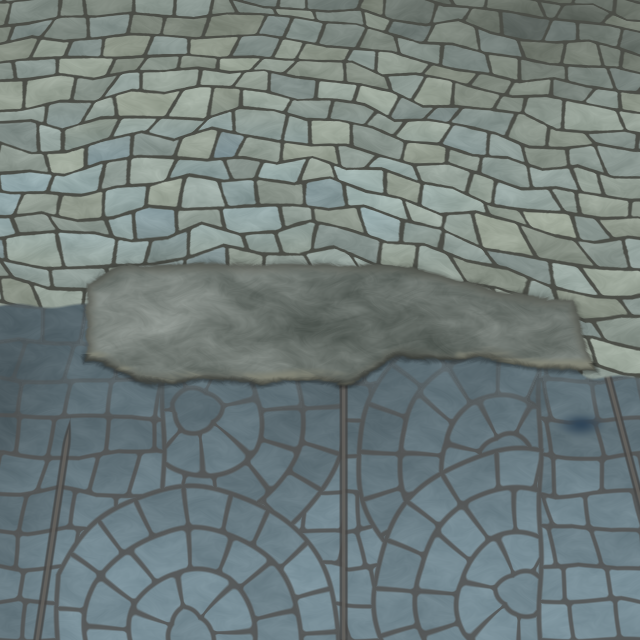
This texture is drawn by a Shadertoy shader. Its source:

```glsl
#define RING 0.068
#define FAN_REACH 0.229
#define JOINT 0.025
#define ROW_WOBBLE 0.62
#define JOINT_JITTER 0.6
#define SEAM_WIDTH 0.004
#define MORTAR_PALE vec3(0.29, 0.30, 0.275)
#define MORTAR_BROWN vec3(0.315, 0.315, 0.31)
#define PALE_STONE vec3(0.555, 0.60, 0.565)
#define BLUE_STONE vec3(0.44, 0.52, 0.555)
#define CEMENT vec3(0.435, 0.465, 0.445)

float hash(float x, float y) {
    return fract(sin(x * 127.1 + y * 311.7) * 4375.85);
}

// Layered, self-warped sines in about -1..1
float mottle(vec2 p) {
    float sum = 0.0, amp = 0.5;
    for (int i = 0; i < 5; i++) {
        p += 0.5 * sin(p.yx * 1.3 + float(i) * 1.9);
        sum += amp * sin(p.x + 0.6) * cos(p.y * 1.1 - 0.4);
        p = mat2(1.6, 0.7, -0.7, 1.6) * p;
        amp *= 0.7;
    }
    return sum;
}

// Soft spot, 1 at its centre
float spot(vec2 p, vec2 centre, float radius) {
    return smoothstep(radius, 0.0, length((p - centre) * vec2(0.8, 1.5)));
}

// Straight segments with random heights at their ends
float rowLine(float row, float x, float wild) {
    float t = x * 1.2 + 5.0 * hash(row, 3.7);
    float i = floor(t);
    float rise = mix(hash(i, row + 31.0), hash(i + 1.0, row + 31.0), t - i) - 0.5;
    return row + ROW_WOBBLE * wild * rise * min(abs(row), 1.0);
}

float jointLine(float i, float row, float h, float wild) {
    float slant = (hash(row + 9.0, i) - 0.5) * (h - 0.5);
    return i + JOINT_JITTER * wild * (hash(i, row) - 0.5 + slant);
}

// Irregular rows of stones: x = distance to joint, y = stone id, z = height in stone
vec3 setts(vec2 p, float cols, float colsPerRow, float aspect, float wild) {
    float row = floor(p.y);
    row += step(rowLine(row + 1.0, p.x, wild), p.y) - step(p.y, rowLine(row, p.x, wild));
    float low = rowLine(row, p.x, wild), high = rowLine(row + 1.0, p.x, wild);
    float h = (p.y - low) / (high - low);
    float u = p.x * (cols + colsPerRow * (max(row, 0.0) + 0.5)) + hash(row, 1.3);
    float i = floor(u);
    i += step(jointLine(i + 1.0, row, h, wild), u) - step(u, jointLine(i, row, h, wild));
    float a = jointLine(i, row, h, wild), b = jointLine(i + 1.0, row, h, wild);
    vec2 gap = vec2(aspect * min(u - a, b - u), min(p.y - low, high - p.y));
    float d = 0.15 - length(max(0.15 - gap, 0.0));
    return vec3(d, hash(i + 17.0, row * 1.7), h);
}

vec3 fan(vec2 q, float side) {
    return setts(vec2(atan(q.y, q.x * side), length(q) / RING + 0.5), -0.4, 1.0, 1.0, 0.4);
}

// Two stacked fans per slab, square setts elsewhere
vec3 paving(vec2 p, float leftSeam) {
    bool onRight = p.x > 0.537;
    float side = onRight ? -1.0 : 1.0;
    vec2 upper = p - (onRight ? vec2(0.788, 0.284) : vec2(0.31, 0.355));
    vec2 lower = p - (onRight ? vec2(0.814, 0.069) : vec2(0.30, 0.01));
    float inLower = min(FAN_REACH - length(lower), side * lower.x + (onRight ? 0.03 : 0.21));
    float inUpper = min(FAN_REACH - length(upper), side * upper.x + 0.055);
    inLower = min(inLower, p.x - leftSeam);
    vec3 cell;
    if (inLower > 0.0) cell = fan(onRight ? lower : vec2(lower.y, -lower.x), side);
    else if (inUpper > 0.0) cell = fan(upper, side);
    else cell = setts(vec2(p.x - 0.14 * side * p.y, p.y) / vec2(0.072, 0.058), 1.0, 0.0, 1.2, 0.45);
    float border = abs(inLower);
    if (inLower < 0.0) border = min(border, abs(inUpper));
    cell.x = min(cell.x, border / RING);
    return cell;
}

vec3 paleStones(vec2 p, float grain) {
    float y = p.y - 0.01 * sin(p.x * 9.0 + p.y * 6.0) + 0.1 * smoothstep(0.45, 1.1, p.x);
    vec2 q = vec2((p.x - 0.5) * (11.5 + 5.0 * p.y) + 0.4 * sin(p.y * 11.0), y * (14.0 + 10.0 * y));
    vec3 cell = setts(q, 1.0, 0.0, 1.4, 1.0);
    vec3 col = PALE_STONE * (0.9 + 0.2 * cell.y) + 0.05 * grain + 0.05 * (cell.z - 0.45);
    float blueBand = smoothstep(0.17, 0.0, abs(p.y - 0.7)) * smoothstep(0.95, 0.4, p.x);
    col += blueBand * (0.02 + vec3(-0.02, 0.015, 0.06) * step(0.5, fract(cell.y * 7.3)));
    col += vec3(0.03, 0.01, -0.03) * (fract(cell.y * 13.7) - 0.5);
    col *= 1.0 - 0.22 * spot(p, vec2(0.86, 0.96), 0.3) - 0.1 * smoothstep(0.85, 1.0, p.y);
    return mix(MORTAR_PALE, col, smoothstep(JOINT, JOINT + 0.075, cell.x + 0.025 * grain));
}

vec3 blueSlabs(vec2 p, float grain) {
    float leftSeam = 0.058 + 0.15 * p.y;
    vec3 cell = paving(p + 0.002 * sin(p.yx * 37.0), leftSeam);
    float light = mix(1.03, 0.8, smoothstep(0.08, 0.43, p.y));
    light *= 1.0 - 0.13 * smoothstep(0.14, 0.0, p.x);
    vec3 col = BLUE_STONE * light * (0.93 + 0.14 * cell.y) + 0.03 * grain;
    float joint = 1.0 - smoothstep(JOINT, JOINT + 0.06, cell.x);
    col = mix(col, MORTAR_BROWN, joint * mix(0.85, 0.35, smoothstep(0.32, 0.43, p.y)));
    // Long seams between slabs
    float seam = min(abs(p.x - 0.537), abs(p.x - 1.058 + 0.263 * p.y));
    seam = min(seam, abs(p.x - leftSeam) + 0.02 * smoothstep(0.3, 0.42, p.y)) / SEAM_WIDTH;
    col = mix(col, MORTAR_BROWN * 0.85, 0.85 * smoothstep(2.0, 1.1, seam));
    col = mix(col, vec3(0.42, 0.41, 0.39), 0.7 * smoothstep(1.0, 0.3, seam));
    // Dark blue stain
    return mix(col, vec3(0.19, 0.27, 0.34), spot(p, vec2(0.908, 0.337), 0.035 + 0.006 * grain));
}

// Negative inside the cement patch; y = height above its lower lip
vec2 patchShape(vec2 p) {
    float top = 0.587 - 0.055 * smoothstep(0.58, 0.88, p.x) - 0.03 * smoothstep(0.2, 0.13, p.x);
    float low = 0.404 + 0.036 * smoothstep(0.54, 0.63, p.x) - 0.02 * smoothstep(0.72, 0.92, p.x);
    low += 0.035 * smoothstep(0.23, 0.13, p.x) + 0.003 * sin(p.x * 43.0);
    float sides = max(0.135 - p.x, p.x - 0.905 + 0.3 * (p.y - 0.5));
    return vec2(max(max(p.y - top, low - p.y), sides), p.y - low);
}

void mainImage(out vec4 fragColor, in vec2 fragCoord) {
    vec2 p = fragCoord / iResolution.xy;
    float grain = mottle(p * vec2(42.0, 75.0));
    float broad = mottle(p * vec2(14.0, 38.0) + 4.0);

    // Pale stones above, blue slabs below
    float kerb = mix(0.522, 0.41, smoothstep(0.8, 0.93, p.x)) + 0.003 * sin(p.x * 60.0);
    vec3 col = mix(blueSlabs(p, grain), paleStones(p, grain), smoothstep(-0.003, 0.003, p.y - kerb));

    // Cement patch with worn rim, warm lip and shadow
    vec2 shape = patchShape(p);
    float edge = shape.x + 0.004 * grain;
    vec3 cement = CEMENT + 0.07 * broad + 0.05 * grain;
    cement += 0.07 * spot(p, vec2(0.22, 0.51), 0.15) - 0.07 * spot(p, vec2(0.59, 0.49), 0.25);
    cement = mix(cement, vec3(0.37, 0.375, 0.34), 0.6 * smoothstep(-0.02, 0.0, edge));
    float lip = smoothstep(0.022, 0.008, shape.y) * smoothstep(-0.4, 0.5, broad);
    cement = mix(cement, vec3(0.54, 0.545, 0.48), 0.7 * lip);
    float shadow = smoothstep(0.01, 0.0, abs(edge)) * (shape.y < 0.01 ? 0.35 : 0.12);
    col = mix(col, cement, smoothstep(0.003, -0.003, edge)) * (1.0 - shadow);

    fragColor = vec4(clamp(col, 0.0, 1.0), 1.0);
}
```
